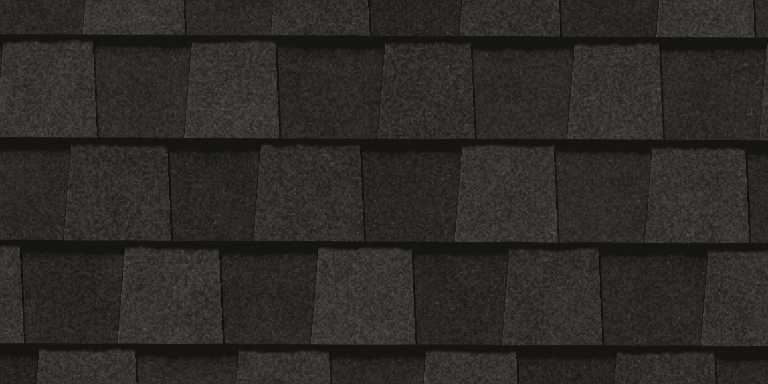
Give the GLSL for this texture, as a Shadertoy shader.

```glsl
// Charcoal laminated roof shingles: staggered courses of alternating raised and
// recessed tabs, flared at the foot, under ragged overlap shadows. Each course is
// cut by jittered slanted seams, then covered with hashed mineral granules.

float hash(vec2 p) {
    vec3 q = fract(p.xyx * vec3(0.1031, 0.1030, 0.0973));
    q += dot(q, q.yzx + 33.33);
    return fract((q.x + q.y) * q.z);
}

float noise(vec2 p) {
    vec2 i = floor(p), f = fract(p);
    f = f * f * (3.0 - 2.0 * f);
    return mix(mix(hash(i), hash(i + vec2(1, 0)), f.x),
               mix(hash(i + vec2(0, 1)), hash(i + vec2(1, 1)), f.x), f.y);
}

// 1 for raised tabs, 0 for recessed ones
float raisedTab(float k) {
    return 1.0 - mod(k, 2.0);
}

// Position of the seam left of tab k; t runs from 0 at the top to 1 at the foot
float seam(float k, float row, float t) {
    float jitter = 0.13 * (hash(vec2(k + 40.0, row * 7.0 + 11.0)) - 0.5);
    float flare = mix(0.045, -0.085, raisedTab(k));
    return k + jitter + flare * (t - 0.5);
}

void mainImage(out vec4 fragColor, in vec2 fragCoord) {
    vec2 p = fragCoord / iResolution.y;
    float pixel = 1.0 / iResolution.y;

    // Courses, counted downward with a slight tilt
    float v = (1.177 - p.y - 0.004 * p.x + 0.002 * (noise(p * vec2(9, 3)) - 0.5)) / 0.268;
    float row = floor(v), t = fract(v);
    float stagger[5] = float[5](1.36, 0.45, 1.23, 1.78, 0.92);
    float u = p.x * 4.0 + 0.5 - stagger[int(mod(row, 5.0))];

    // Tab containing this point, and distances to its two seams
    float k = floor(u);
    if (u < seam(k, row, t)) k -= 1.0;
    else if (u > seam(k + 1.0, row, t)) k += 1.0;
    float left = u - seam(k, row, t);
    float right = seam(k + 1.0, row, t) - u;
    float raised = raisedTab(k);

    // Tab tone with broad weathering
    vec3 color = mix(vec3(0.163, 0.150, 0.138), vec3(0.202, 0.190, 0.180), raised);
    color *= 0.91 + 0.18 * hash(vec2(k + 71.0, row + 23.0));
    color *= 0.93 + 0.14 * noise(p * vec2(13, 17) + 5.0);
    color *= 0.97 + 0.06 * t;

    // Granules: coarse, fine and scattered bright flecks
    float grain = 0.10 * (noise(p * 190.0) - 0.5) + 0.07 * (noise(p * 410.0 + 37.0) - 0.5);
    float fleck = smoothstep(0.80, 0.98, noise(p * 230.0 + 91.0));
    color += grain * (0.7 + 0.3 * raised) + 0.08 * fleck * vec3(1.0, 0.97, 0.94);

    // Seam shadows fall on the recessed side; raised left edges catch light
    float soft = 4.0 * pixel;
    float wear = 0.65 + 0.35 * noise(vec2(k * 5.0, p.y * 45.0));
    float groove = 1.0 - smoothstep(0.012, 0.016 + soft, left);
    groove = max(groove, 0.6 * (1.0 - smoothstep(0.004, 0.008 + soft, right)));
    color *= 1.0 - 0.58 * groove * wear * (1.0 - raised);
    color += 0.022 * raised * (1.0 - smoothstep(0.0, 0.02 + soft, left));

    // Ragged overlap shadow, deeper over recessed tabs
    vec3 shadowColor = vec3(0.082, 0.080, 0.066) + 0.012 * (noise(p * 300.0) - 0.5);
    float ragged = 0.030 * (noise(vec2(u * 5.0, row * 9.0)) - 0.5)
                 + 0.018 * (noise(vec2(u * 21.0, row * 5.0)) - 0.5);
    float depth = mix(0.125, 0.068, raised) + ragged;
    float blur = 0.012 + pixel / 0.268;
    float shadow = 1.0 - smoothstep(depth - blur, depth + blur, t);
    color *= 1.0 - 0.16 * (1.0 - smoothstep(depth, depth + 0.12, t)) * (1.0 - raised);

    // Crisp butt edge at the foot of the course
    shadow = max(shadow, smoothstep(1.0 - 1.5 * pixel / 0.268, 1.0, t));
    color = mix(color, shadowColor, shadow);

    fragColor = vec4(clamp(color, 0.0, 1.0), 1.0);
}
```
